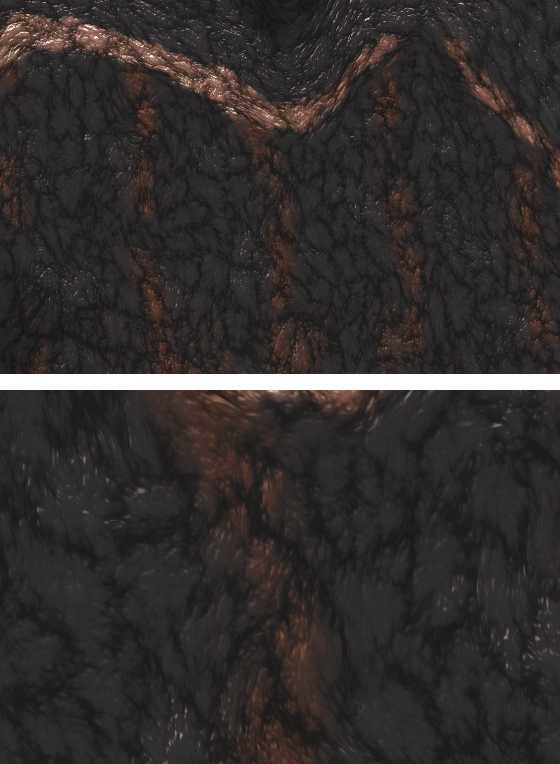
Top, the full canvas; bottom, a detail of the centre.
A WebGL 2 fragment shader for this texture:

```glsl
#version 300 es
precision highp float;
// Charred bark: black crumbling crust, a pale glowing ridge, rust veins and ash flakes.
#define GRAIN 17.0
#define OCTAVES 5
#define LIGHT_STEP vec2(-0.002, 0.004)
#define VEINS 5
#define VEIN_GAP 0.343
#define VEIN_WIDTH 0.032
#define RIDGE_WIDTH 0.037
#define CHAR vec3(0.148, 0.139, 0.140)
#define RUST vec3(0.410, 0.245, 0.190)
#define PALE vec3(0.980, 0.890, 0.860)
#define ASH vec3(0.860, 0.810, 0.830)
#define HAZE 0.026

uniform vec2 u_resolution;
out vec4 fragColor;

const mat2 TURN = mat2(0.8, 0.6, -0.6, 0.8);

vec2 hash22(vec2 p) {
  vec3 q = fract(p.xyx * vec3(0.1031, 0.1030, 0.0973));
  q += dot(q, q.yzx + 33.33);
  return fract((q.xx + q.yz) * q.zy);
}

// Gap between the two nearest cell points: zero along the cracks.
float cellGap(vec2 p) {
  vec2 base = floor(p), f = p - base;
  float near = 8.0, next = 8.0;
  for (int y = -1; y <= 1; y++)
    for (int x = -1; x <= 1; x++) {
      vec2 o = vec2(x, y);
      float d = length(o + hash22(base + o) - f);
      next = min(next, max(near, d));
      near = min(near, d);
    }
  return next - near;
}

// Soft patches from layered sines, about -0.8 to 0.8.
float patches(vec2 p) {
  float sum = 0.0, amp = 0.5;
  for (int i = 0; i < 4; i++) {
    p = TURN * p * 1.7 + 0.8 * sin(p.yx) + 1.3;
    sum += amp * sin(p.x) * cos(p.y);
    amp *= 0.6;
  }
  return sum;
}

float bark(vec2 p) {
  float sum = 0.0, amp = 0.4;
  for (int i = 0; i < OCTAVES; i++) {
    p += 0.15 * sin(p.yx * 1.7 + float(i));
    sum += amp * cellGap(p);
    amp *= 0.75;
    p = TURN * p * 1.85 + 5.0;
  }
  return sum;
}

// Height of the swollen ridge: a skewed wave, falling away on the right.
float ridgeHeight(float x) {
  float t = 6.2832 * (x - 0.12) / 1.02;
  return 0.815 + 0.118 * cos(t - 0.5 * (1.0 - cos(t))) - 0.75 * max(x - 1.14, 0.0);
}

float ridgeDistance(vec2 p) {
  float h = ridgeHeight(p.x);
  float slope = (ridgeHeight(p.x + 0.01) - h) / 0.01;
  return (p.y - h) / sqrt(1.0 + slope * slope);
}

// Fibres run along the ridge above and down the trunk below.
float surface(vec2 p) {
  float d = ridgeDistance(p);
  p += 0.012 * sin(p.yx * 11.0 + 4.0 * sin(p * 5.0));
  float trunk = bark(vec2(p.x + 0.15 * p.y, 0.65 * p.y) * GRAIN);
  float crest = bark(vec2(0.65 * p.x, d) * GRAIN + 40.0);
  return mix(trunk, crest, smoothstep(-0.12, -0.04, d));
}

float bell(float x) { return exp(-x * x); }

void main() {
  vec2 p = gl_FragCoord.xy / u_resolution.y;
  vec2 w = p + 0.028 * vec2(patches(p * 8.0), patches(p * 8.0 + 7.0));
  float d = ridgeDistance(w);
  float tone = surface(p);
  float lit = smoothstep(0.0, 0.26, tone - surface(p + LIGHT_STEP));
  float blotch = patches(w * 9.0 + 3.0);
  float below = 1.0 - smoothstep(-0.05, 0.02, d);

  // Crust with ash on the crest and in scattered flakes
  float crest = smoothstep(0.01, 0.05, d) * (1.0 - smoothstep(0.12, 0.26, d));
  float hollow = bell(length((w - vec2(0.74, 0.98)) * vec2(7.5, 7.0)));
  float flakes = smoothstep(0.15, 0.45, blotch);
  float ash = (0.06 + 0.40 * flakes + 0.60 * crest) * (1.0 - 0.85 * hollow);
  vec3 color = CHAR * (0.76 + 0.55 * tone) * (1.0 - 0.25 * hollow);
  color += ASH * ash * (lit * lit * (0.3 + 0.9 * tone) + 0.04);

  // Rust veins running down the trunk
  float vein = 0.0;
  for (int i = 0; i < VEINS; i++) {
    float k = float(i);
    float center = 0.04 + VEIN_GAP * k + 0.1 * (0.45 - w.y) + 0.02 * sin(9.0 * w.y + 2.0 * k);
    float strength = smoothstep(-0.3, 0.3, patches(vec2(5.0 * k, 5.0 * w.y)));
    vein = max(vein, strength * bell((w.x - center) / VEIN_WIDTH));
  }
  float foot = (1.0 - smoothstep(0.0, 0.22, w.y)) * smoothstep(0.05, 0.4, patches(vec2(9.0 * w.x, 2.0 * w.y)));
  vein = max(vein, 0.7 * foot) * below * smoothstep(0.1, 0.5, tone + 0.35 * blotch);
  color = mix(color, RUST * (0.35 + 0.75 * tone + 0.5 * lit), 0.85 * vein);

  // Pale ridge, brightest on the left and crumbling toward the right
  float reach = mix(0.5, 1.0, 1.0 - smoothstep(0.5, 1.0, w.x)) * (1.0 - 0.9 * bell((w.x - 1.13) / 0.08));
  float glow = bell((d + 0.012) / RIDGE_WIDTH) * reach;
  float crumble = glow + 0.3 * blotch + 0.5 * (tone - 0.45);
  float cover = smoothstep(0.12, 0.55, crumble) * smoothstep(0.0, 0.3, glow);
  float shine = clamp((0.35 * tone + 0.75 * lit) * reach, 0.0, 1.0);
  color = mix(color, mix(RUST, PALE, shine) * (0.6 + 0.75 * tone), cover);

  // Cracks, a shaded corner and a thin haze
  color *= mix(0.72, 1.0, smoothstep(0.12, 0.40, tone));
  color *= 1.0 - 0.25 * bell(length(p * vec2(5.0, 4.0)));
  fragColor = vec4(color + HAZE, 1.0);
}
```
